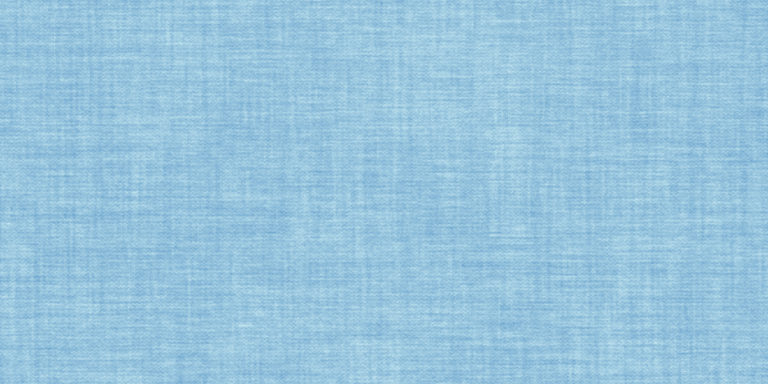
Write a Shadertoy shader that draws this texture.

```glsl
// Pale blue woven linen: long horizontal and vertical thread streaks,
// a fine over-under weave, fibre grain, soft fading and rare pale slubs.
// Stretched value noise is summed into one tone, which then tints the dye.

float hash(vec2 p) {
    return fract(sin(dot(p, vec2(127.1, 311.7))) * 43758.5453);
}

// Smooth value noise, centred on zero
float noise(vec2 p) {
    vec2 cell = floor(p);
    vec2 f = fract(p);
    f = f * f * (3.0 - 2.0 * f);
    float low = mix(hash(cell), hash(cell + vec2(1, 0)), f.x);
    float high = mix(hash(cell + vec2(0, 1)), hash(cell + vec2(1, 1)), f.x);
    return mix(low, high, f.y) - 0.5;
}

// Weft runs across; each thread changes tone along its length
float weft(vec2 p) {
    return 1.9 * noise(p * vec2(6.0, 150.0))
         + 1.5 * noise(p * vec2(28.0, 165.0) + 31.0)
         + 0.35 * noise(p * vec2(3.0, 45.0) + 57.0);
}

// Warp runs upward, with fine threads and wider faded bands
float warp(vec2 p) {
    return 1.3 * noise(p * vec2(140.0, 4.0) + 83.0)
         + 1.0 * noise(p * vec2(130.0, 20.0) + 11.0)
         + 0.75 * noise(p * vec2(32.0, 2.5) + 19.0);
}

// Over-under bumps, bent a little so the rows stay irregular
float weave(vec2 p) {
    vec2 bend = 0.006 * vec2(noise(p * 14.0 + 5.0), noise(p * 17.0 + 43.0));
    vec2 phase = 6.28318 * (p + bend) * vec2(84.0, 106.0);
    return 0.45 * cos(phase.y) + 0.55 * sin(phase.x) * sin(phase.y);
}

// Short pale thickened threads, lying along the given stretch
float slubs(vec2 p, vec2 stretch) {
    return smoothstep(0.32, 0.48, noise(p * stretch + 71.0));
}

void mainImage(out vec4 fragColor, in vec2 fragCoord) {
    vec2 p = fragCoord / iResolution.y;

    float grain = 1.7 * noise(p * vec2(165.0, 215.0) + 7.0)
                + 1.7 * noise(p * 251.0 + 29.0);
    float fading = 0.6 * noise(p * vec2(5.0, 3.0) + 3.0)
                 + 0.35 * noise(p * vec2(15.0, 10.0) + 47.0);

    float tone = weft(p) + warp(p) + weave(p) + grain + fading;
    tone += 1.0 * slubs(p, vec2(14.0, 125.0));
    tone += 0.8 * slubs(p + 4.0, vec2(120.0, 10.0));

    vec3 dye = vec3(0.593, 0.771, 0.869);
    vec3 bleach = vec3(0.041, 0.031, 0.016);
    fragColor = vec4(clamp(dye + bleach * tone, 0.0, 1.0), 1.0);
}
```
